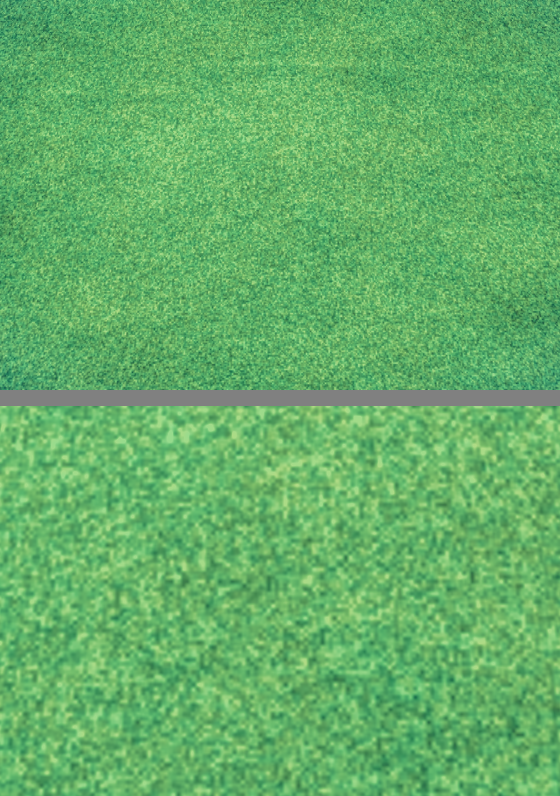
Top: the whole. Bottom: its middle third, enlarged.
Write a Shadertoy shader that draws this texture.

```glsl
// A lawn of short turf seen at a shallow angle, finer towards the far edge.
// Soft patches, pale ridges and a vignette set a tone, two layers of noise
// add the blades, and a ramp of six greens turns the tone into colour.

const vec3 GREENS[6] = vec3[6](
    vec3(0.18, 0.46, 0.29), vec3(0.25, 0.56, 0.33), vec3(0.31, 0.62, 0.37),
    vec3(0.37, 0.69, 0.40), vec3(0.44, 0.75, 0.43), vec3(0.55, 0.81, 0.49));

const float MEAN_TONE = 3.5;
const float PERSPECTIVE = 0.25;

float hash(vec2 cell) {
    vec3 q = fract(cell.xyx * 0.1031);
    q += dot(q, q.yzx + 33.33);
    return fract((q.x + q.y) * q.z);
}

// Smooth value noise centred on zero, from -0.5 to 0.5
float noise(vec2 p) {
    vec2 cell = floor(p);
    vec2 f = smoothstep(0.0, 1.0, p - cell);
    float low = mix(hash(cell), hash(cell + vec2(1, 0)), f.x);
    float high = mix(hash(cell + vec2(0, 1)), hash(cell + vec2(1, 1)), f.x);
    return mix(low, high, f.y) - 0.5;
}

// Layered patches, each octave smaller and fainter
float patches(vec2 p, int octaves, float fade) {
    float sum = 0.0, weight = 1.0;
    for (int i = 0; i < octaves; i++) {
        sum += weight * noise(p);
        p = p * 2.1 + 17.3;
        weight *= fade;
    }
    return sum;
}

// Pale crease with a shaded lower side, fading out at both ends
float ridge(vec2 uv, vec2 centre, float halfLength, float slope, float bend) {
    float x = uv.x - centre.x;
    float wobble = 0.012 * noise(vec2(uv.x * 14.0, centre.y * 50.0));
    float y = uv.y - centre.y - slope * x - bend * x * x - wobble;
    float ends = 1.0 - smoothstep(0.55, 1.0, abs(x) / halfLength);
    float crest = exp(-pow(y / 0.008, 2.0));
    float shade = exp(-pow((y + 0.026) / 0.018, 2.0));
    return ends * (crest - 0.6 * shade);
}

// Tone 0 to 5 walks the greens; the end slopes carry on a little past them
vec3 turfColour(float tone) {
    tone = clamp(tone, -0.8, 5.8);
    int i = int(clamp(floor(tone), 0.0, 4.0));
    return mix(GREENS[i], GREENS[i + 1], tone - float(i));
}

void mainImage(out vec4 fragColor, in vec2 fragCoord) {
    vec2 uv = fragCoord / iResolution.xy;
    float aspect = iResolution.x / iResolution.y;

    // Ground plane shrinking evenly with distance
    float depth = 1.0 - PERSPECTIVE * uv.y;
    vec2 ground = vec2((uv.x - 0.5) * aspect / depth, -log(depth) / PERSPECTIVE) + 3.0;

    // Broad light: vignette and worn patches lying across the view
    vec2 fromCentre = uv - vec2(0.5, 0.51);
    float tone = MEAN_TONE - 3.4 * dot(fromCentre, fromCentre);
    tone += 0.95 * patches(ground * vec2(3.0, 6.5), 4, 0.75);

    // Creases in the turf
    tone += 0.75 * ridge(uv, vec2(0.68, 0.836), 0.40, -0.04, -0.12);
    tone += 0.55 * ridge(uv, vec2(0.14, 0.765), 0.22, 0.03, 0.10);
    tone += 0.60 * ridge(uv, vec2(0.09, 0.650), 0.17, 0.25, -0.90);
    tone += 0.45 * ridge(uv, vec2(0.50, 0.660), 0.14, 0.20, 0.00);
    tone += 0.40 * ridge(uv, vec2(0.85, 0.205), 0.20, 0.00, 0.10);

    // Blades: coarse tufts and fine speckle
    tone += 3.4 * noise(ground * 170.0);
    tone += 3.3 * noise(ground * 250.0 + 41.7);

    // Warm and cool blades, cooler towards the corners
    vec3 colour = turfColour(tone);
    float warmth = noise(ground * 120.0 + 83.1) + 0.5 * noise(ground * 9.0);
    colour += vec3(0.09, 0.0, -0.03) * warmth;
    colour += vec3(-0.03, 0.0, 0.06) * smoothstep(0.2, 0.6, dot(fromCentre, fromCentre));

    fragColor = vec4(clamp(colour, 0.0, 1.0), 1.0);
}
```
